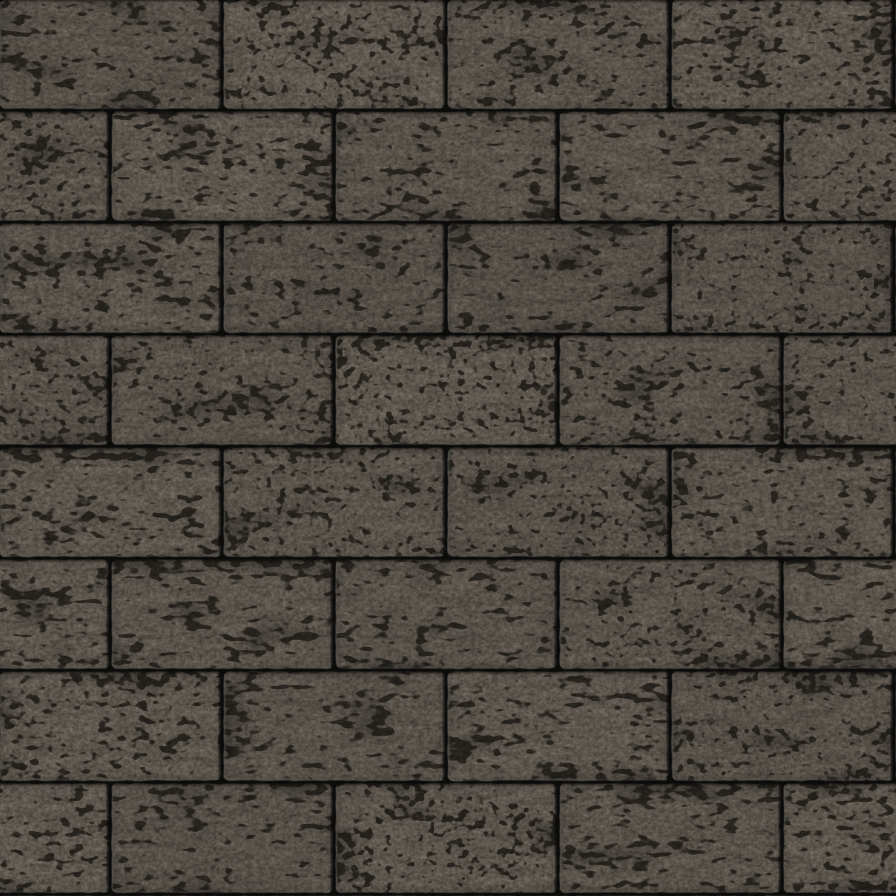
Reproduce this texture procedurally as a Shadertoy shader.

```glsl
// Dark travertine brick wall in running bond, alternate rows shifted half a brick.
// Rounded-box distances give joints and bevels; stretched gradient noise, reseeded
// for every brick, gives the grain, the clustered pits and the dark stains.

#define BRICKS vec2(4.0, 8.0)            // repeats across and down
#define JOINT_SHIFT vec2(-0.002, 0.002)  // position of the joint grid
#define JOINT_HALF 0.0017                // half the joint width
#define CORNER 0.006                     // corner radius
#define BEVEL 0.0035                     // width of the worn edge
#define PIT_LEVEL 0.17                   // lower value: more pits
#define TINT_RANGE 0.12                  // brightness spread between bricks
#define STONE vec3(0.345, 0.320, 0.290)
#define PIT vec3(0.125, 0.115, 0.098)
#define JOINT vec3(0.045, 0.045, 0.038)
#define EDGE_LIGHT vec3(0.37, 0.38, 0.34)

// Integer hash: two random values in 0..1 per cell
vec2 hash2(vec2 cell) {
    uvec2 n = uvec2(ivec2(cell)) * uvec2(1597u, 3571u);
    uint h = (n.x ^ n.y) * 747796u + n.x * 2891u + 277803u;
    h = (h ^ (h >> 15)) * 739391u;
    h = (h ^ (h >> 13)) * 974711u;
    h ^= h >> 16;
    return vec2(float(h & 65535u), float(h >> 16)) / 65535.0;
}

float cornerSlope(vec2 cell, vec2 offset) {
    float angle = 6.28318 * hash2(cell).x;
    return dot(vec2(cos(angle), sin(angle)), offset);
}

// Gradient noise, about -0.7..0.7
float gradientNoise(vec2 p) {
    vec2 i = floor(p), f = p - i;
    vec2 w = f * f * f * (f * (f * 6.0 - 15.0) + 10.0);
    vec2 e = vec2(1.0, 0.0);
    float low = mix(cornerSlope(i, f), cornerSlope(i + e, f - e), w.x);
    float high = mix(cornerSlope(i + e.yx, f - e.yx), cornerSlope(i + 1.0, f - 1.0), w.x);
    return mix(low, high, w.y);
}

float roundedBox(vec2 p, vec2 halfSize, float radius) {
    vec2 d = abs(p) - halfSize + radius;
    return length(max(d, 0.0)) + min(max(d.x, d.y), 0.0) - radius;
}

vec3 stoneColor(vec2 p, vec2 brick) {
    vec2 rnd = hash2(brick + 31.0);
    vec2 seed = floor(hash2(brick + 77.0) * 900.0) + 40.0;
    float stretch = mix(0.85, 1.7, rnd.x);

    // Grain, from horizontal layers down to fine speckle
    float layers = gradientNoise(p * vec2(22.0, 95.0) + seed);
    float speckle = gradientNoise(p * vec2(150.0, 210.0) + seed.yx);
    float dust = gradientNoise(p * vec2(310.0, 350.0) + seed + 19.0);
    float grain = 0.17 * layers + 0.26 * speckle + 0.24 * dust;

    // Ragged pits gathered in loose clusters
    float cluster = gradientNoise(p * vec2(13.0, 27.0) + seed + 53.0);
    vec2 warp = 0.004 * vec2(layers, cluster);
    float pits = gradientNoise((p + warp) * vec2(80.0 / stretch, 105.0) + seed + 91.0);
    pits += 0.55 * gradientNoise(p * vec2(150.0 / stretch, 190.0) + seed.yx + 7.0);
    pits += 0.6 * cluster + 0.10 * (rnd.y - 0.5);
    float pitMask = smoothstep(PIT_LEVEL, PIT_LEVEL + 0.27, pits);

    // Soft stains and overall tint
    float stain = smoothstep(0.12, 0.55, cluster + 0.3 * layers);
    float tint = 1.0 + TINT_RANGE * (rnd.y - 0.5);
    vec3 color = STONE * tint * (1.0 + grain) * (1.0 - 0.22 * stain);
    return mix(color, PIT * (1.0 + grain), 0.9 * pitMask);
}

void mainImage(out vec4 fragColor, in vec2 fragCoord) {
    vec2 uv = fragCoord / iResolution.xy - JOINT_SHIFT;
    float pixel = 1.0 / min(iResolution.x, iResolution.y);

    // Running bond: even rows from the bottom shift by half a brick
    vec2 grid = uv * BRICKS;
    float row = floor(grid.y);
    grid.x += 0.5 * (1.0 - mod(row, 2.0));
    vec2 brick = mod(floor(grid), BRICKS);
    vec2 local = (fract(grid) - 0.5) / BRICKS;

    // Slightly chipped outline
    vec2 halfSize = 0.5 / BRICKS - JOINT_HALF;
    float chips = 0.0012 * gradientNoise(uv * 75.0 + 200.0);
    float dist = roundedBox(local, halfSize, CORNER) + chips;

    // Worn edges: light at left and bottom, shaded at right and top
    vec3 color = stoneColor(local, brick);
    vec2 inset = halfSize - abs(local);
    float rim = smoothstep(-BEVEL, -0.2 * BEVEL, dist);
    float side = inset.x < inset.y ? -sign(local.x) : -0.6 * sign(local.y);
    color = mix(color, EDGE_LIGHT, 0.5 * rim * max(side, 0.0));
    color *= 1.0 - 0.55 * rim * max(-side, 0.0);
    color *= 1.0 - 0.12 * smoothstep(-3.0 * BEVEL, 0.0, dist);

    // Joints
    color = mix(color, JOINT, smoothstep(-pixel, pixel, dist));
    fragColor = vec4(color, 1.0);
}
```
